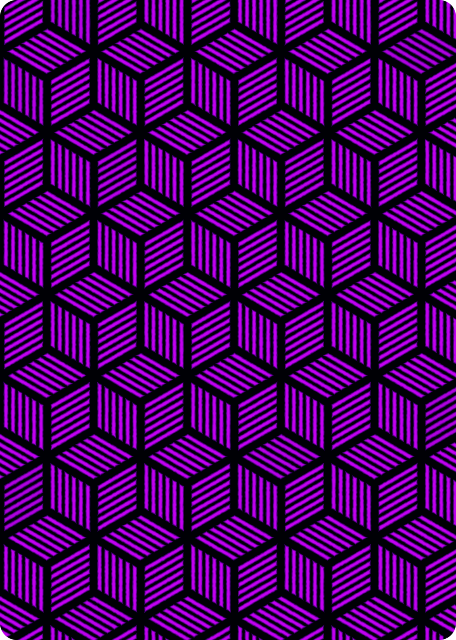
A WebGL 2 fragment shader for this pattern:

```glsl
#version 300 es
precision highp float;
// Tumbling-block cubes of purple stripes on near-black, on a rounded card.
// A hexagonal lattice places the cubes; each cube is one striped rhombus
// turned three times by 120 degrees, with slightly rough stripe edges.
uniform vec2 u_resolution;
out vec4 outColor;

const float SQRT3 = 1.7320508;

// Layout, as fractions of the canvas width
const float PERIOD = 0.2053;
const vec2 ANCHOR = vec2(0.103, 1.2317);
const float CORNER_RADIUS = 0.037;

// Stripes, as fractions of the period
const float STRIPES = 6.0;
const float PITCH = 0.075;
const float STRIPE_WIDTH = 0.0365;
const float STRIPE_LENGTH = 0.466;
const float EDGE_SOFTNESS = 0.013;
const float ROUGHNESS = 0.005;

const vec3 INK_BLACK = vec3(0.0, 0.0, 0.02);
const vec3 PURPLE = vec3(0.76, 0.0, 0.94);
const vec3 PAPER = vec3(1.0);

float hash(vec2 p) {
    vec3 q = fract(vec3(p.xyx) * 0.1031);
    q += dot(q, q.yzx + 33.33);
    return fract((q.x + q.y) * q.z);
}

float valueNoise(vec2 p) {
    vec2 i = floor(p), f = fract(p);
    f = f * f * (3.0 - 2.0 * f);
    float low = mix(hash(i), hash(i + vec2(1.0, 0.0)), f.x);
    float high = mix(hash(i + vec2(0.0, 1.0)), hash(i + 1.0), f.x);
    return mix(low, high, f.y);
}

// Offset from the nearest cube centre (xy) and that centre (zw)
vec4 hexCell(vec2 p) {
    vec2 size = vec2(1.0, SQRT3);
    vec2 centreA = round(p / size) * size;
    vec2 centreB = (floor(p / size) + 0.5) * size;
    vec2 a = p - centreA, b = p - centreB;
    return dot(a, a) < dot(b, b) ? vec4(a, centreA) : vec4(b, centreB);
}

// Signed distance to the stripes of the lower-left face
float stripeDistance(vec2 p) {
    float across = -p.x - 0.25;
    float along = -p.x / SQRT3 - p.y - 0.5 / SQRT3;
    float middle = 0.5 * (STRIPES - 1.0);
    float index = clamp(round(across / PITCH + middle), 0.0, STRIPES - 1.0);
    float side = abs(across - (index - middle) * PITCH) - 0.5 * STRIPE_WIDTH;
    float end = (abs(along) - 0.5 * STRIPE_LENGTH) * 0.5 * SQRT3;
    return max(side, end);
}

float roundedBox(vec2 p, vec2 halfSize, float radius) {
    vec2 q = abs(p) - halfSize + radius;
    return length(max(q, 0.0)) + min(max(q.x, q.y), 0.0) - radius;
}

float coverage(float dist, float softness) {
    return 1.0 - smoothstep(-softness, softness, dist);
}

void main() {
    vec2 uv = gl_FragCoord.xy / u_resolution.x;
    float pixel = 1.0 / u_resolution.x;
    vec2 p = (uv - ANCHOR) / PERIOD;
    vec4 cell = hexCell(p);

    // Three faces, each a turned copy of the first
    mat2 turn = mat2(-0.5, -0.5 * SQRT3, 0.5 * SQRT3, -0.5);
    float rough = ROUGHNESS * (valueNoise(p * 45.0 + 500.0) - 0.5);
    float softness = max(EDGE_SOFTNESS, pixel / PERIOD);
    vec2 q = cell.xy;
    float ink = 0.0;
    for (int face = 0; face < 3; face++) {
        float chance = hash(round(cell.zw * 2.0) + 40.0 + 17.0 * float(face));
        float strength = 1.0 - 0.1 * smoothstep(0.9, 1.0, chance);
        ink = max(ink, strength * coverage(stripeDistance(q) + rough, softness));
        q = turn * q;
    }

    // Blue fades more slowly than red along the stripe edges
    vec3 color = mix(INK_BLACK, PURPLE, vec3(ink, ink, pow(ink, 0.78)));

    // Rounded card corners
    vec2 halfSize = 0.5 * u_resolution / u_resolution.x;
    float card = roundedBox(uv - halfSize, halfSize, CORNER_RADIUS);
    outColor = vec4(mix(PAPER, color, coverage(card, 0.5 * pixel)), 1.0);
}
```
